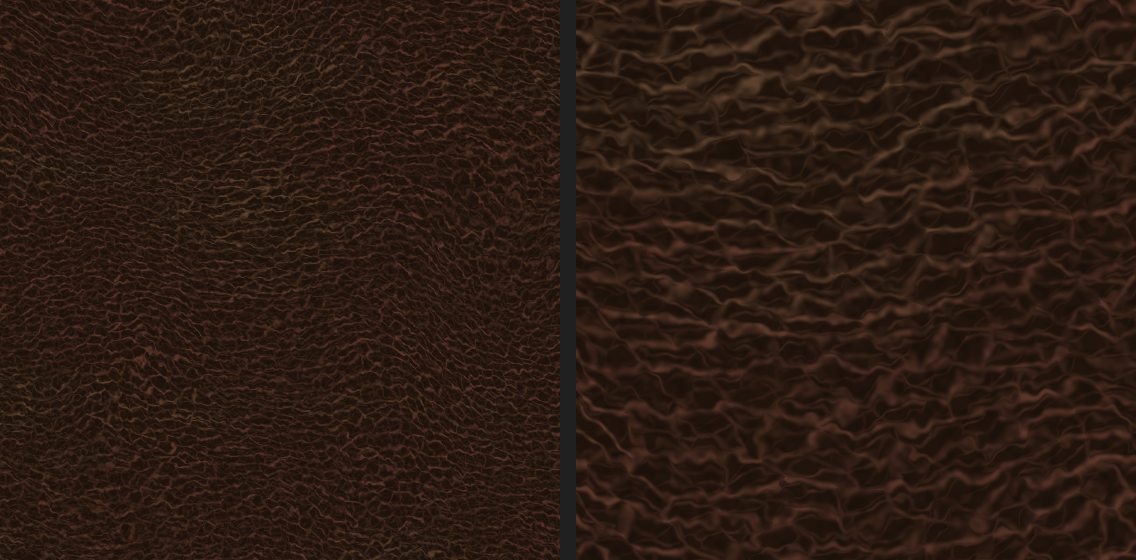
Left, the full canvas; right, a detail of the centre.
This texture is drawn by a three.js fragment shader. Its source:

```glsl
#define GRAIN vec2(42.0, 58.0)
#define FINE_GRAIN vec2(64.0, 86.0)
#define CREASE_WIDTH 0.0042
#define FINE_WIDTH 0.0026
#define JITTER 0.9
#define FLOW 0.13
#define ROUGHNESS 0.0056
#define HIDE vec3(0.116, 0.071, 0.042)
#define RUSSET vec3(0.350, 0.200, 0.160)
#define TAN vec3(0.360, 0.258, 0.178)

varying vec2 vUv;

vec2 hash2(vec2 p) {
  vec3 q = fract(p.xyx * vec3(0.1031, 0.1030, 0.0973));
  q += dot(q, q.yzx + 33.33);
  return fract((q.xx + q.yz) * q.zy);
}

float noise(vec2 p) {
  vec2 cell = floor(p);
  vec2 f = fract(p);
  f = f * f * (3.0 - 2.0 * f);
  float low = mix(hash2(cell).x, hash2(cell + vec2(1.0, 0.0)).x, f.x);
  float high = mix(hash2(cell + vec2(0.0, 1.0)).x, hash2(cell + 1.0).x, f.x);
  return mix(low, high, f.y);
}

float fbm(vec2 p) {
  float sum = 0.0;
  float gain = 0.5;
  for (int i = 0; i < 4; i++) {
    sum += gain * noise(p);
    p = p * 2.03 + 17.3;
    gain *= 0.5;
  }
  return sum / 0.9375;
}

vec2 noise2(vec2 p) {
  return vec2(noise(p), noise(p + 51.0)) - 0.5;
}

vec2 seedOffset(vec2 cell, vec2 f) {
  return 0.5 + JITTER * (hash2(cell) - 0.5) - f;
}

// Height of the creases between pebbles; flat-lying creases are strongest
float creases(vec2 p, vec2 grain, float width) {
  vec2 q = p * grain + 40.0;
  vec2 base = floor(q);
  vec2 f = fract(q);
  vec2 home = vec2(0.0);
  vec2 nearest = vec2(8.0);
  for (int y = -1; y <= 1; y++) {
    for (int x = -1; x <= 1; x++) {
      vec2 g = vec2(float(x), float(y));
      vec2 r = g + seedOffset(base + g, f);
      if (dot(r, r) < dot(nearest, nearest)) {
        nearest = r;
        home = g;
      }
    }
  }
  float crease = 0.0;
  for (int y = -2; y <= 2; y++) {
    for (int x = -2; x <= 2; x++) {
      vec2 g = home + vec2(float(x), float(y));
      vec2 r = g + seedOffset(base + g, f);
      vec2 gap = r - nearest;
      if (dot(gap, gap) > 0.0001) {
        vec2 normal = normalize(gap);
        float edge = dot(0.5 * (r + nearest), normal) / length(normal * grain);
        float depth = 0.45 + 0.55 * hash2(2.0 * base + home + g + 5.0).x;
        float lying = smoothstep(0.2, 0.9, abs(normal.y));
        depth *= mix(0.5, 1.0, lying);
        float reach = width * mix(0.7, 1.0, lying);
        crease = max(crease, depth * (1.0 - smoothstep(0.0, reach, edge)));
      }
    }
  }
  return crease;
}

void main() {
  // Broad flow bends the rows, small warp roughens the crease lines
  vec2 p = vUv;
  p.y += FLOW * (noise(vUv * vec2(4.2, 2.2) + 3.1) - 0.5);
  p.y += 0.22 * FLOW * (noise(vUv * vec2(11.0, 7.0) + 13.0) - 0.5);
  p.x += FLOW * (noise(vUv * 3.0 + 21.0) - 0.5);
  p += ROUGHNESS * noise2(vUv * 150.0);
  p += 1.5 * ROUGHNESS * noise2(vUv * 52.0 + 9.0);

  // The fine layer is sheared so that it crosses the rows aslant
  float coarse = creases(p + vec2(0.5 * p.y, 0.0), GRAIN, CREASE_WIDTH);
  float fine = creases(p + vec2(0.37 - 0.8 * p.y, 0.37), FINE_GRAIN, FINE_WIDTH);

  // Wear patches set where the creases stand out
  float wear = smoothstep(0.25, 0.75, fbm(vUv * vec2(4.0, 6.0) + 8.0));
  float speckle = noise(vUv * 230.0 + 5.0);
  float crease = coarse * mix(0.82, 1.02, wear);
  crease = max(crease, fine * mix(0.5, 0.36, wear));
  crease *= 0.5 + 0.85 * speckle;

  // Tan shows on the creases of the most worn bands
  float band = smoothstep(0.5, 0.72, fbm(vUv * vec2(2.6, 7.0) + 30.0));
  vec3 ridge = mix(RUSSET, TAN, 0.1 + 0.8 * band);

  vec3 color = mix(HIDE, ridge, clamp(crease, 0.0, 1.0));
  color += RUSSET * 0.08 * (speckle - 0.35) * (1.0 - min(crease, 1.0));
  gl_FragColor = vec4(color, 1.0);
}
```
